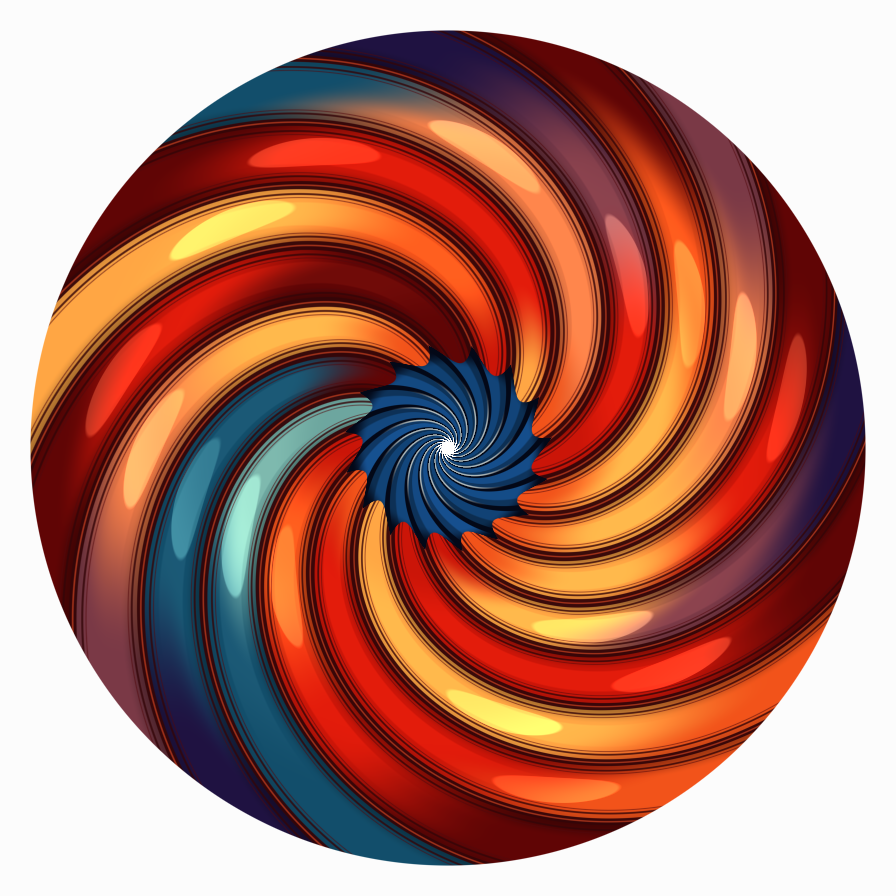
Give the GLSL for this background, as a WebGL 2 fragment shader.

```glsl
#version 300 es
precision highp float;
uniform vec2 u_resolution;
out vec4 fragColor;

const float TAU = 6.2831853;
const float BANDS = 16.0;
const float DISC_RADIUS = 0.466;
const float TWIST = 2.45;
const float HUB = 0.205;
const vec3 PAPER = vec3(0.99);
const vec3 INK = vec3(0.20, 0.02, 0.03);
const vec3 HUB_INK = vec3(0.01, 0.03, 0.09);

// navy, teal, maroon, red, flame, amber, mauve, foam, salmon
const vec3 PALETTE[9] = vec3[9](
    vec3(0.12, 0.07, 0.25), vec3(0.07, 0.30, 0.41),
    vec3(0.37, 0.02, 0.02), vec3(0.78, 0.08, 0.03),
    vec3(0.93, 0.32, 0.10), vec3(0.99, 0.64, 0.26),
    vec3(0.47, 0.22, 0.27), vec3(0.42, 0.64, 0.61),
    vec3(0.90, 0.46, 0.26));

// palette entries of each band, from rim to tip
const int RIM[16] = int[16](0, 2, 6, 2, 0, 2, 4, 4, 2, 1, 0, 6, 2, 5, 2, 1);
const int OUTER[16] = int[16](6, 4, 8, 3, 6, 3, 5, 3, 3, 1, 1, 8, 3, 5, 3, 8);
const int INNER[16] = int[16](3, 5, 5, 5, 5, 3, 5, 3, 4, 7, 1, 5, 2, 4, 3, 8);
const int TIP[16] = int[16](3, 4, 4, 4, 3, 3, 5, 4, 3, 7, 2, 4, 2, 3, 5, 4);

// radius of the highlight on each band
const float SHINE[16] = float[16](0.61, 0.68, 0.74, 0.83, 0.56, 0.76, 0.66, 0.86,
                                  0.52, 0.55, 0.63, 0.72, 0.81, 0.75, 0.78, 0.72);

float hash(float n) {
    return fract(sin(n * 12.99 + 4.1) * 437.58);
}

// 1 within a line of the given half width, 0 outside
float stroke(float distanceToLine, float halfWidth, float aa) {
    return 1.0 - smoothstep(halfWidth - aa, halfWidth + aa, abs(distanceToLine));
}

vec3 bandColor(int k, float r) {
    vec3 c = mix(PALETTE[TIP[k]], PALETTE[INNER[k]], smoothstep(0.24, 0.42, r));
    c = mix(c, PALETTE[OUTER[k]], smoothstep(0.50, 0.70, r));
    return mix(c, PALETTE[RIM[k]], smoothstep(0.74, 0.94, r));
}

vec3 hubColor(vec2 p, float aa) {
    float r = max(length(p), 0.001);
    float turn = atan(p.y, p.x) - 1.05 * log(r / HUB);
    float t = mod(turn * BANDS / TAU, BANDS);
    float v = fract(t);
    float width = TAU * r / BANDS * 0.7;
    float edge = min(v, 1.0 - v) * width;

    // blue petals with a lit side
    float tone = hash(floor(t) + 3.0);
    vec3 c = mix(vec3(0.04, 0.18, 0.31), vec3(0.08, 0.29, 0.52), tone);
    c *= 0.75 + 0.35 * smoothstep(0.35, 0.45, v);
    c = mix(c, HUB_INK, stroke(edge, 0.025 * r + 0.001, aa));

    // pale threads run into a bright core
    float thread = stroke((v - 0.1) * width, 0.0018, aa);
    thread *= 1.0 - smoothstep(0.10, 0.17, r);
    c = mix(c, vec3(0.85, 0.89, 0.88), thread * 0.8);
    float core = 0.022 + 0.006 * sin(turn * BANDS);
    return mix(c, vec3(1.0), 1.0 - smoothstep(core - aa, core + aa, r));
}

vec3 swirlColor(vec2 p, float aa) {
    float r = length(p);
    float angle = atan(p.y, p.x);
    float rimAngle = angle + TWIST * (1.0 - r);
    float bulge = 0.24 * r * (1.0 - r) * max(0.0, cos(angle + 2.5));
    float turn = rimAngle + 0.06 * cos(rimAngle - 1.4) - bulge;
    float t = mod((1.99 - turn) * BANDS / TAU, BANDS);
    int k = int(t);
    float v = fract(t);
    float stretch = sqrt(1.0 + TWIST * TWIST * r * r);
    float width = TAU / BANDS * r / stretch;
    float edge = min(v, 1.0 - v) * width;

    // glassy body, shaded towards the inner side
    float ripple = 0.018 * sin(v * 7.0 + float(k) * 2.3);
    vec3 c = bandColor(k, r + ripple);
    c *= mix(0.68, 1.02, smoothstep(0.04, 0.32, v));
    c *= mix(1.0, 0.86, smoothstep(0.76, 0.94, v));

    // flowing reflection along the band
    float streak = smoothstep(0.32, 0.36, v) - smoothstep(0.70, 0.74, v);
    float reach = smoothstep(0.30, 0.42, r) * (1.0 - smoothstep(0.70, 0.88, r));
    c = mix(c, c * 1.08 + vec3(0.03, 0.02, 0.01), streak * reach);

    // rounded highlight
    vec2 q = vec2((v - 0.54) * width, (r - SHINE[k]) * stretch);
    float shine = 1.0 - smoothstep(0.92, 1.02, length(q / vec2(0.036, 0.145)));
    vec3 glow = c * 1.18 + vec3(0.13, 0.15, 0.10);
    c = mix(c, glow, shine * (0.65 + 0.35 * smoothstep(-0.12, 0.12, q.y)));

    // dark seams, pinstripes and a thin warm rim
    float seam = mix(0.008, 0.011, smoothstep(1.0, 0.35, r));
    c = mix(c, INK, 0.8 * stroke(edge - 0.020, 0.0022, aa));
    c = mix(c, INK * 1.6, 0.55 * stroke(edge - 0.028, 0.0012, aa));
    c = mix(c, INK, 0.95 * stroke(edge, seam, aa));
    c = mix(c, vec3(0.75, 0.24, 0.12), 0.75 * stroke(edge, 0.0018, aa));

    // rounded tips around the hub
    float across = 2.0 * v - 1.0;
    float tip = HUB + 0.045 * across * across;
    vec3 hub = mix(hubColor(p, aa), HUB_INK, smoothstep(HUB - 0.01, HUB + 0.03, r));
    return mix(hub, c, smoothstep(tip - aa, tip + aa, r));
}

void main() {
    float size = min(u_resolution.x, u_resolution.y);
    vec2 p = (gl_FragCoord.xy - 0.5 * u_resolution) / (size * DISC_RADIUS);
    float aa = 0.75 / (size * DISC_RADIUS);
    float inside = 1.0 - smoothstep(1.0 - aa, 1.0 + aa, length(p));
    fragColor = vec4(mix(PAPER, swirlColor(p, aa), inside), 1.0);
}
```
